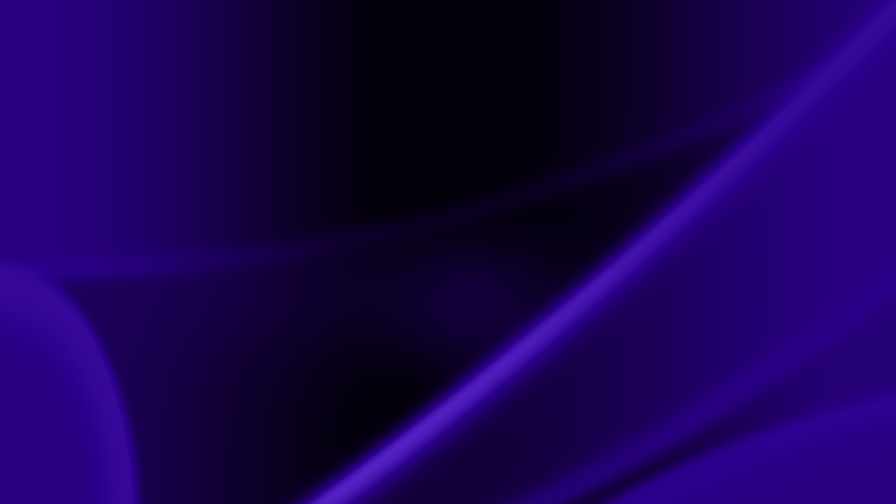
Give the GLSL for this background, as a WebGL 2 fragment shader.

```glsl
#version 300 es
precision highp float;
// Deep violet backdrop with soft curved light streaks and a rounded lobe at the left.

#define DARK_LEVEL 0.03
#define SIDE_LEVEL 0.49
#define STREAK_NEAR 0.76
#define STREAK_FAR 0.60
#define LOBE_SIZE vec2(0.28, 0.487)
#define MAIN_ARC vec3(0.122, 0.573, -0.416)
#define THIN_ARC vec3(0.146, 0.0, 0.455)
#define MIDDLE_ARC vec3(0.207, 0.043, -0.287)
#define LOWER_ARC vec3(-0.263, 1.1655, -1.0345)

uniform vec2 u_resolution;
out vec4 fragColor;

// Approximate signed distance to y = a x^2 + b x + c, positive above.
float arcDistance(vec2 p, vec3 arc) {
    float slope = 2.0 * arc.x * p.x + arc.y;
    float height = (arc.x * p.x + arc.y) * p.x + arc.z;
    return (p.y - height) / sqrt(1.0 + slope * slope);
}

float bell(float d, float width) {
    return exp(-d * d / (width * width));
}

float glow(vec2 p, vec2 center, vec2 radius) {
    vec2 q = (p - center) / radius;
    return exp(-dot(q, q));
}

// Ridge of light with a separate softness above and below.
float ridge(float d, float above, float below) {
    return bell(d, d > 0.0 ? above : below);
}

// Light level to violet, with a paler tint in the highlights.
vec3 violet(float level) {
    return vec3(0.306 * level, 0.0, level)
         + max(level - 0.55, 0.0) * vec3(0.45, 0.6, 0.0);
}

float backdrop(vec2 p, float u) {
    float reach = u < 0.5 ? 0.45 : 0.55;
    float side = smoothstep(0.03, reach, abs(u - 0.5));
    float level = mix(DARK_LEVEL, SIDE_LEVEL, side);

    // Dimmer veil with two faint clouds below the thin arc
    float d = arcDistance(p, THIN_ARC);
    float veil = level * 0.72
               + 0.19 * glow(p, vec2(0.95, 0.39), vec2(0.17, 0.13))
               + 0.09 * glow(p, vec2(0.60, 0.43), vec2(0.30, 0.14));
    level = mix(veil, level, smoothstep(-0.03, 0.025, d));
    return level + 0.085 * bell(d, 0.025);
}

float addLobe(float level, vec2 p) {
    float rise = pow(clamp(p.y / LOBE_SIZE.y, 0.0, 1.0), 1.8);
    float edge = LOBE_SIZE.x * sqrt(1.0 - rise);
    vec2 q = p / LOBE_SIZE;
    float radial = (length(q) - 1.0) * LOBE_SIZE.x;
    float d = max(p.x - edge, radial);
    float inside = 1.0 - smoothstep(-0.022, 0.014, d);
    float rim = smoothstep(-0.13, -0.03, d);
    return mix(level, mix(0.50, 0.60, rim), inside);
}

float addPanels(float level, vec2 p) {
    // Broad panel under the main streak
    float d = arcDistance(p, MAIN_ARC);
    float panel = mix(0.22, 0.50, smoothstep(0.9, 1.75, p.x));

    // Two nested folds in the lower right corner
    float m = arcDistance(p, MIDDLE_ARC);
    float fold = mix(0.10, 0.46, smoothstep(1.12, 1.70, p.x));
    panel = mix(fold, panel, smoothstep(-0.04, 0.03, m));
    panel = mix(panel, 0.55, 0.75 * ridge(m, 0.035, 0.03));

    float l = arcDistance(p, LOWER_ARC);
    panel = mix(0.51, panel, smoothstep(-0.03, 0.02, l));
    panel = mix(panel, 0.59, 0.8 * ridge(l, 0.022, 0.045));

    level = mix(panel, level, smoothstep(-0.02, 0.02, d));

    // Main streak, brightest near the bottom
    float peak = mix(STREAK_NEAR, STREAK_FAR, smoothstep(0.75, 1.7, p.x));
    return mix(level, peak, ridge(d, 0.030, 0.048));
}

void main() {
    vec2 p = gl_FragCoord.xy / u_resolution.y;
    float u = gl_FragCoord.x / u_resolution.x;
    float level = backdrop(p, u);
    level = addLobe(level, p);
    level = addPanels(level, p);
    fragColor = vec4(violet(level), 1.0);
}
```
